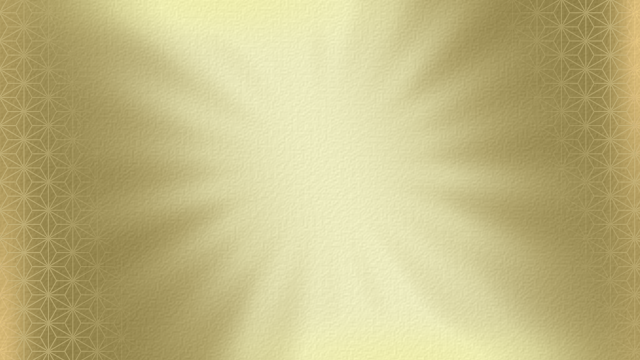
This background is drawn by a Shadertoy shader. Its source:

```glsl
const vec3 DARK_GOLD = vec3(0.55, 0.49, 0.27);
const vec3 MID_GOLD = vec3(0.69, 0.64, 0.42);
const vec3 LIGHT_GOLD = vec3(0.84, 0.82, 0.62);
const vec3 PALE_GOLD = vec3(0.925, 0.92, 0.745);
const vec3 EDGE_GOLD = vec3(0.87, 0.75, 0.48);
const vec3 LINE_GOLD = vec3(0.79, 0.73, 0.51);
const vec3 YELLOW_TINT = vec3(1.01, 1.01, 0.91);

const vec2 BAND_CENTRE = vec2(0.9, 0.54);
const float BAND_SLOPE = -0.36;
const float BAND_WIDTH = 0.48;
const float RAY_STRENGTH = 0.045;
const float GRAIN_SCALE = 190.0;
const float GRAIN_STRENGTH = 0.045;
const vec2 STAR_ORIGIN = vec2(0.1345, 0.2593);
const float STAR_SPACING = 0.07836;
const float LINE_HALF_WIDTH = 0.0014;
const float LINE_OPACITY = 0.65;

float hash(vec2 p) {
    return fract(sin(dot(p, vec2(127.1, 311.7))) * 43758.5453);
}

float noise(vec2 p) {
    vec2 cell = floor(p), f = fract(p);
    f = f * f * (3.0 - 2.0 * f);
    float low = mix(hash(cell), hash(cell + vec2(1, 0)), f.x);
    float high = mix(hash(cell + vec2(0, 1)), hash(cell + vec2(1, 1)), f.x);
    return mix(low, high, f.y);
}

float glow(vec2 p, vec2 centre, vec2 size) {
    vec2 q = (p - centre) / size;
    return exp(-dot(q, q));
}

vec3 goldRamp(float tone) {
    float t = clamp(tone, 0.0, 1.0) * 3.0;
    vec3 colour = mix(DARK_GOLD, MID_GOLD, clamp(t, 0.0, 1.0));
    colour = mix(colour, LIGHT_GOLD, clamp(t - 1.0, 0.0, 1.0));
    return mix(colour, PALE_GOLD, clamp(t - 2.0, 0.0, 1.0));
}

// Soft streaks fanning out from the bright band
float rays(vec2 p) {
    vec2 d = p - BAND_CENTRE;
    float angle = atan(d.y, d.x);
    float wave = cos(20.0 * angle - 4.54) + 0.7 * cos(13.0 * angle + 0.8);
    float r = length(d);
    return wave * smoothstep(0.15, 0.4, r) * (1.0 - smoothstep(0.5, 0.85, r));
}

// Distance to a hemp-leaf lattice: triangle edges and spokes to their centres
float hempLeaf(vec2 p) {
    float height = STAR_SPACING * 0.866;
    vec3 bary = fract(vec3(p.x, dot(p, vec2(-0.5, 0.866)), dot(p, vec2(-0.5, -0.866))) / height);
    if (bary.x + bary.y + bary.z > 1.5) bary = 1.0 - bary;
    float smallest = min(bary.x, min(bary.y, bary.z));
    float largest = max(bary.x, max(bary.y, bary.z));
    float middle = bary.x + bary.y + bary.z - smallest - largest;
    return height * min(smallest, (middle - smallest) / 1.732);
}

void mainImage(out vec4 fragColor, in vec2 fragCoord) {
    vec2 p = fragCoord / iResolution.y;
    float pixel = 1.0 / iResolution.y;
    float right = iResolution.x / iResolution.y - p.x;

    // Slanted bright band, rim glows and rays
    float offset = (p.x - BAND_CENTRE.x - BAND_SLOPE * (p.y - BAND_CENTRE.y)) / BAND_WIDTH;
    float rim = glow(p, vec2(0.6, 1.0), vec2(0.42, 0.1))
              + glow(p, vec2(1.15, 0.0), vec2(0.45, 0.09));
    float tone = exp(-offset * offset) + 0.32 * rim + RAY_STRENGTH * rays(p);
    vec3 colour = goldRamp(tone);
    colour *= mix(vec3(1.0), YELLOW_TINT, min(rim, 1.0));

    // Warm outer edges, strongest in opposite corners
    float leftEdge = exp(-pow(p.x / 0.085, 2.0)) * mix(0.9, 0.3, smoothstep(0.0, 0.7, p.y));
    float rightEdge = exp(-pow(right / 0.075, 2.0)) * mix(0.25, 0.95, smoothstep(0.2, 0.9, p.y));
    colour = mix(colour, EDGE_GOLD, max(leftEdge, rightEdge));

    // Embossed paper grain
    vec2 g = p * GRAIN_SCALE;
    float grain = noise(g) - noise(g + vec2(0.6, -0.6));
    colour += GRAIN_STRENGTH * grain;

    // Star lattice fading in from both sides
    float leftMask = 1.0 - smoothstep(0.12, 0.46, p.x + 0.2 * p.y);
    float rightMask = 1.0 - smoothstep(0.08, 0.48, right + 0.3 * (1.0 - p.y));
    float line = 1.0 - smoothstep(LINE_HALF_WIDTH - 0.5 * pixel, LINE_HALF_WIDTH + 0.7 * pixel,
                                  hempLeaf(p - STAR_ORIGIN));
    colour = mix(colour, max(LINE_GOLD, colour * 1.06),
                 line * LINE_OPACITY * max(leftMask, rightMask));

    fragColor = vec4(clamp(colour, 0.0, 1.0), 1.0);
}
```
